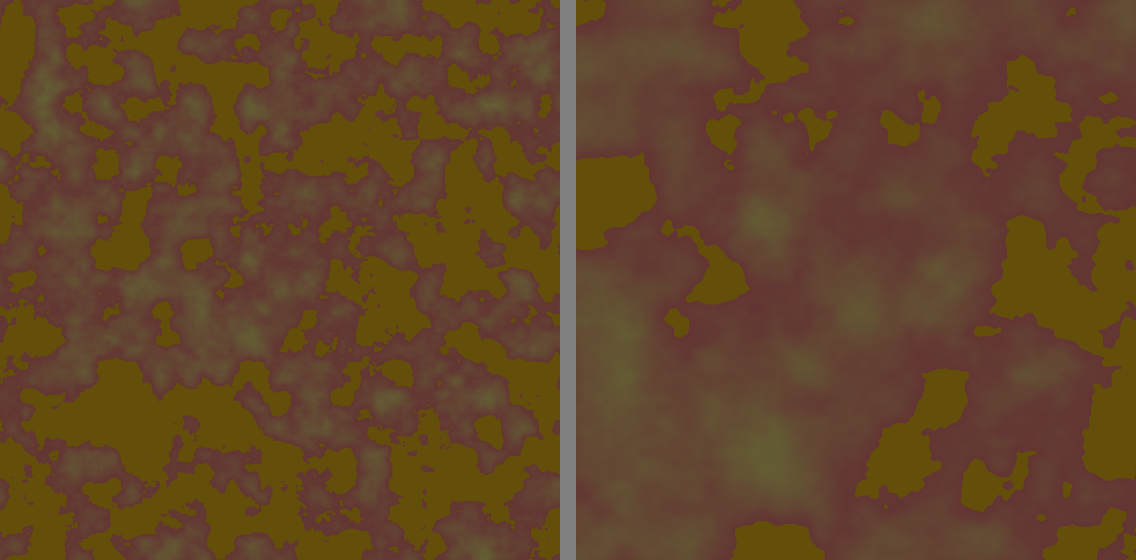
Left: the whole. Right: its middle third, enlarged.
This texture is drawn by a Shadertoy shader. Its source:

```glsl
// Mottled camouflage: flat olive islands on cloudy, brownish red ground.
// One fractal value noise drives both: low values are cut off as olive,
// higher values fade the ground from dark red towards dull khaki.

float hash(vec2 cell) {
    return fract(sin(dot(cell, vec2(127.1, 311.7))) * 43758.5453);
}

// Smoothly interpolated random values on a square lattice
float valueNoise(vec2 p) {
    vec2 cell = floor(p);
    vec2 f = fract(p);
    f = f * f * (3.0 - 2.0 * f);
    float bottom = mix(hash(cell), hash(cell + vec2(1, 0)), f.x);
    float top = mix(hash(cell + vec2(0, 1)), hash(cell + vec2(1, 1)), f.x);
    return mix(bottom, top, f.y);
}

// Five octaves, normalised to 0..1; axes stay aligned for blocky shapes
float fractalNoise(vec2 p) {
    float sum = 0.0, total = 0.0, amplitude = 0.5;
    for (int octave = 0; octave < 5; octave++) {
        sum += amplitude * valueNoise(p);
        total += amplitude;
        amplitude *= 0.5;
        p = p * 2.0 + vec2(17.3, 9.7);
    }
    return sum / total;
}

void mainImage(out vec4 fragColor, in vec2 fragCoord) {
    vec2 uv = fragCoord / iResolution.y;
    float height = fractalNoise(uv * 19.0 + vec2(3.4, 41.6));

    // Signed height above the island cut, with a one pixel soft edge
    float aboveCut = height - 0.452;
    float edge = max(fwidth(height), 0.0001) * 0.5;
    float groundMask = smoothstep(-edge, edge, aboveCut);

    // Ground gains green with height; islands are one flat colour
    vec3 olive = vec3(0.39, 0.31, 0.04);
    vec3 ground = vec3(0.39, 0.203 + 0.39 * max(aboveCut, 0.0), 0.2);

    fragColor = vec4(mix(olive, ground, groundMask), 1.0);
}
```
